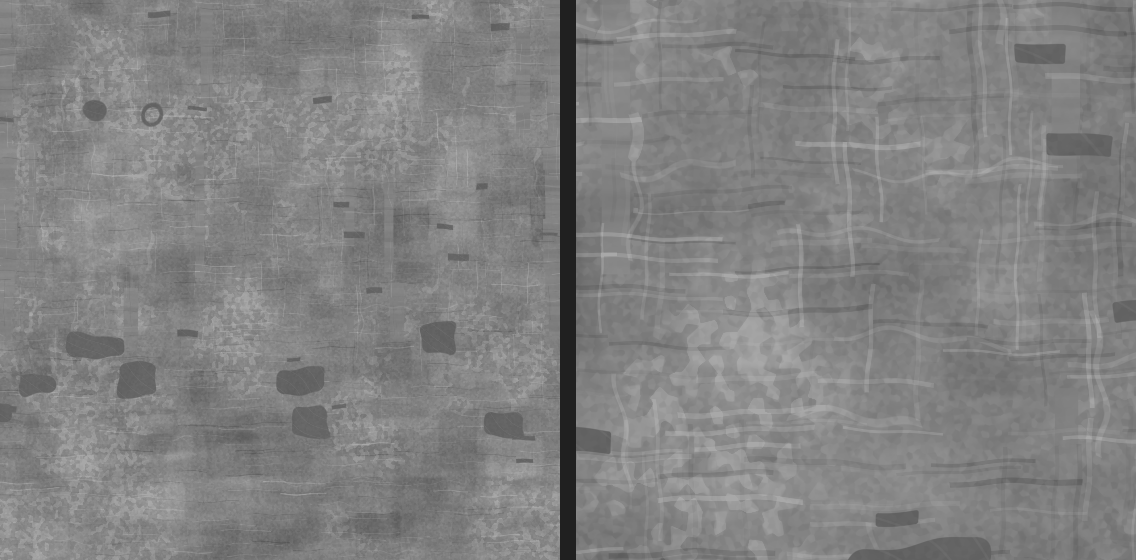
Left, the full canvas; right, a detail of the centre.
Write a WebGL 1 fragment shader that draws this texture.

```glsl
precision highp float;
uniform vec2 u_resolution;

float hash(vec2 p) {
  vec3 q = fract(p.xyx * 0.1031);
  q += dot(q, q.yzx + 33.33);
  return fract((q.x + q.y) * q.z);
}

vec2 hash2(vec2 p) {
  return vec2(hash(p), hash(p + 47.7));
}

// Smooth cellular noise, centred on zero
float cells(vec2 p) {
  vec2 id = floor(p), f = fract(p);
  float sum = 0.0, total = 0.0;
  for (int y = -1; y <= 1; y++) {
    for (int x = -1; x <= 1; x++) {
      vec2 g = vec2(float(x), float(y));
      vec2 d = g + hash2(id + g) - f;
      float weight = exp(-9.0 * dot(d, d));
      sum += weight * hash(id + g + 91.3);
      total += weight;
    }
  }
  return sum / total - 0.5;
}

// One random rounded box per staggered cell: x is coverage, y is a signed tone
vec2 mark(vec2 p, vec2 grid, vec2 size, float seed, float density, float soft, float corner) {
  vec2 q = p * grid;
  q.x += hash(vec2(floor(q.y), seed));
  vec2 id = floor(q) + seed;
  vec2 extent = min(0.5 * size * grid * mix(vec2(0.5), vec2(1.0), hash2(id + 31.0)), 0.5);
  vec2 centre = mix(extent, 1.0 - extent, hash2(id));
  vec2 d = (abs(fract(q) - centre) - extent) / grid + corner;
  float dist = length(max(d, 0.0)) + min(max(d.x, d.y), 0.0) - corner;
  float cover = smoothstep(0.0, soft, -dist) * step(hash(id + 57.0), density);
  return vec2(cover, hash(id + 73.0) - 0.5);
}

void main() {
  vec2 p = gl_FragCoord.xy / u_resolution;
  float px = 1.0 / u_resolution.y;
  vec2 wave = vec2(sin(p.y * 31.0 + 2.0 * sin(p.x * 17.0)), sin(p.x * 37.0 + 2.0 * sin(p.y * 23.0)));
  vec2 ripple = vec2(sin(p.y * 143.0 + p.x * 40.0), sin(p.x * 127.0 + p.y * 30.0));
  vec2 bent = p + 0.002 * wave + 0.0007 * ripple;

  // Broad stains and rubbed plaster
  float broad = cells(p * vec2(7.0, 6.0));
  float mottle = cells(p * 24.0 + wave * 0.3);
  float smear = cells(p * vec2(7.0, 48.0) + 13.0);
  float flake = cells(p * 135.0 + 5.0);
  float grain = cells(p * 290.0);
  float low = smoothstep(0.45, 0.2, p.y);
  float tone = 0.512 + 0.085 * broad + 0.04 * mottle + smear * mix(0.025, 0.055, low);

  // Overlapping soft rectangular patches
  for (int i = 0; i < 4; i++) {
    float k = float(i);
    vec2 grid = vec2(5.0 + 3.0 * k, 4.0 + 3.5 * k);
    vec2 block = mark(bent + 0.004 * mottle, grid, 1.0 / grid, 11.0 + 19.0 * k, 0.7, 0.016 / (1.0 + k), 0.008);
    tone += block.x * block.y * 0.075;
  }

  // Pale flaking and fine grain
  float worn = smoothstep(-0.05, 0.3, broad + 0.6 * mottle);
  tone += worn * (smoothstep(0.0, 0.16, flake) - 0.35) * 0.055;
  tone += flake * 0.022 + grain * 0.05;

  // Upright strips of stacked streaks
  vec2 strip = mark(p, vec2(6.0, 4.0), vec2(0.028, 0.25), 83.0, 0.6, px, 0.0);
  float edge = 0.018 + 0.012 * hash(vec2(floor(p.y * 23.0), 3.0));
  float border = smoothstep(edge + px, edge, min(p.x, 1.0 - p.x));
  float streak = 0.6 * cells(vec2(floor(p.x * 12.0), p.y * 130.0)) + 0.5 * cells(vec2(3.0, p.y * 40.0));
  float streaked = max(strip.x, border) * smoothstep(0.36, 0.42, p.y);
  tone = mix(tone, 0.515 + 0.085 * streak + 0.02 * broad, streaked * 0.8);

  // Thin broken seams, across and upright
  for (int i = 0; i < 3; i++) {
    float k = float(i);
    vec2 across = mark(bent, vec2(8.0 + 3.0 * k, 31.0 + 9.0 * k), vec2(0.11, 0.004), 101.0 + 23.0 * k, 0.6, px, 0.0);
    vec2 upright = mark(bent, vec2(25.0 + 8.0 * k, 9.0 + 3.0 * k), vec2(0.0038, 0.1), 207.0 + 29.0 * k, 0.45, px, 0.0);
    tone += across.x * (across.y + 0.06) * 0.15;
    tone += upright.x * (upright.y + 0.15) * 0.12 * (1.0 - 0.7 * low);
  }

  // Wandering pale cracks that widen into chips
  vec2 crooked = p + 0.005 * wave + 0.0025 * ripple;
  float chip = 0.005 + 0.009 * smoothstep(0.15, 0.35, mottle);
  vec2 crack = mark(crooked, vec2(12.0, 8.0), vec2(chip, 0.12), 311.0, 0.4, px * 1.5, 0.0);
  vec2 split = mark(crooked, vec2(7.0, 18.0), vec2(0.13, 0.005), 337.0, 0.3, px * 1.5, 0.0);
  tone += 0.06 * crack.x * (1.0 - low) + 0.05 * split.x;

  // Dark holes: ragged pits in a band, small slots, a disc and a ring
  vec2 ragged = p + 0.005 * wave + 0.0012 * ripple;
  float band = step(3.0, ragged.y * 14.0) * step(ragged.y * 14.0, 6.0);
  float hole = band * mark(ragged, vec2(5.0, 14.0), vec2(0.11, 0.065), 401.0, 0.5, px * 1.5, 0.014).x;
  float slot = mark(bent, vec2(6.0, 16.0), vec2(0.045, 0.016), 433.0, 0.22, px * 1.5, 0.002).x;
  hole = max(hole, slot * step(0.17, p.y));
  for (int i = 0; i < 2; i++) {
    float k = float(i);
    float radius = length(bent - vec2(0.17 + 0.1 * k, 0.802 - 0.006 * k));
    float disc = smoothstep(0.02 + px, 0.02 - px, radius);
    float hollow = k * smoothstep(0.013 + px, 0.013 - px, radius);
    hole = max(hole, disc - hollow);
  }
  float scratch = smoothstep(0.94, 1.0, sin(p.x * 190.0 + p.y * 260.0 + 3.0 * wave.x));
  float pit = 0.385 + 0.02 * grain + 0.02 * mottle + 0.025 * scratch;
  tone = mix(tone, pit, hole * 0.95);

  gl_FragColor = vec4(vec3(clamp(tone, 0.34, 0.66)), 1.0);
}
```
